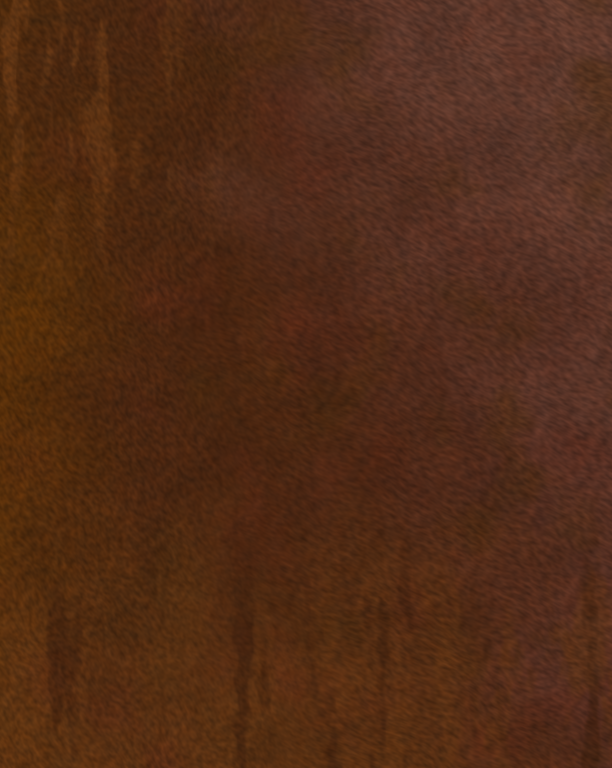
This texture is drawn by a Shadertoy shader. Its source:

```glsl
// Aged rust-brown surface: a warm-to-mauve colour wash with soft stains,
// ragged vertical drips near the upper left and the bottom, and a fine
// slanted fibre grain. All layers are built from gradient noise.

const vec3 AMBER   = vec3(0.345, 0.185, 0.030);
const vec3 UMBER   = vec3(0.285, 0.145, 0.062);
const vec3 MAUVE   = vec3(0.365, 0.220, 0.170);
const vec3 PLUM    = vec3(0.310, 0.155, 0.120);
const vec3 SIENNA  = vec3(0.365, 0.198, 0.072);
const vec3 RED     = vec3(0.365, 0.150, 0.090);
const vec3 OLIVE   = vec3(0.285, 0.165, 0.055);
const vec3 OCHRE   = vec3(0.410, 0.225, 0.085);
const vec3 SOOT    = vec3(0.235, 0.118, 0.050);

vec2 gradientAt(vec2 cell) {
    vec3 h = fract(cell.xyx * vec3(0.1031, 0.1030, 0.0973));
    h += dot(h, h.yzx + 33.33);
    float angle = 6.2832 * fract((h.x + h.y) * h.z);
    return vec2(cos(angle), sin(angle));
}

// Gradient noise, roughly -0.7 to 0.7
float noise(vec2 p) {
    vec2 i = floor(p), f = fract(p);
    vec2 u = f * f * f * (f * (f * 6.0 - 15.0) + 10.0);
    vec2 e = vec2(0.0, 1.0);
    float low = mix(dot(gradientAt(i), f), dot(gradientAt(i + e.yx), f - e.yx), u.x);
    float high = mix(dot(gradientAt(i + e), f - e), dot(gradientAt(i + 1.0), f - 1.0), u.x);
    return mix(low, high, u.y);
}

float fbm(vec2 p, int octaves) {
    float sum = 0.0, amplitude = 1.0;
    for (int i = 0; i < octaves; i++) {
        sum += amplitude * noise(p);
        p = mat2(1.6, 1.2, -1.2, 1.6) * p + 7.3;
        amplitude *= 0.5;
    }
    return sum;
}

// Short fibres lying along the given angle
float fibres(vec2 p, float angle, vec2 frequency) {
    float c = cos(angle), s = sin(angle);
    vec2 q = vec2(c * p.x + s * p.y, c * p.y - s * p.x);
    return noise(q * frequency) + 0.6 * noise(q * frequency * 1.7 + 19.0);
}

// Vertical runs with ragged edges, 0 to 1
float drips(vec2 p, vec2 frequency, float threshold, float softness) {
    float ragged = 0.28 * fbm(p * vec2(75.0, 32.0), 2);
    float run = noise(p * frequency) + 0.5 * noise(p * frequency * vec2(2.1, 1.7) + 5.0);
    return smoothstep(threshold - softness, threshold + softness, run + ragged);
}

// Soft round stain, broken up by noise
float stain(vec2 p, vec2 centre, vec2 radius) {
    vec2 d = (p - centre) / radius;
    return exp(-dot(d, d)) * clamp(0.8 + fbm(p * 18.0, 3), 0.0, 1.4);
}

vec3 wash(vec2 uv, vec2 p) {
    float wander = 0.13 * fbm(p * 4.0, 3);
    float x = uv.x + wander, y = uv.y + wander;
    vec3 color = mix(AMBER, UMBER, smoothstep(-0.06, 0.28, x));
    color = mix(color, PLUM, 0.85 * smoothstep(0.35, 1.0, x + 0.25 * (y - 0.5)));
    color = mix(color, MAUVE, smoothstep(0.85, 1.6, x + 0.75 * y));
    color = mix(color, SIENNA, 0.75 * smoothstep(0.42, 0.02, y) * smoothstep(1.1, 0.6, x));
    return color;
}

vec3 addStains(vec3 color, vec2 p) {
    float patches = fbm(p * 7.0 + 3.0, 4);
    color = mix(color, OLIVE, 0.45 * smoothstep(0.05, 0.6, patches));
    color = mix(color, RED, 0.30 * smoothstep(0.08, 0.7, -patches));
    color = mix(color, RED, 0.32 * stain(p, vec2(0.41, 0.56), vec2(0.08, 0.06)));
    color = mix(color, RED, 0.35 * stain(p, vec2(0.76, 0.41), vec2(0.05, 0.025)));
    color = mix(color, MAUVE, 0.40 * stain(p, vec2(0.28, 0.76), vec2(0.06, 0.05)));
    return color * (1.0 + 0.11 * fbm(p * 13.0 + 11.0, 3));
}

vec3 addDrips(vec3 color, vec2 uv, vec2 p) {
    float upperLeft = smoothstep(0.48, 0.10, uv.x) * smoothstep(0.50, 0.92, uv.y);
    float bottom = smoothstep(0.40, 0.14, uv.y);
    color = mix(color, UMBER * vec3(0.97, 1.03, 1.0), 0.45 * upperLeft);
    color = mix(color, OCHRE, 0.65 * upperLeft * drips(p, vec2(34.0, 5.5), 0.20, 0.16));
    color = mix(color, SIENNA, 0.55 * bottom * drips(p + 2.0, vec2(15.0, 5.0), 0.12, 0.25));
    color = mix(color, SOOT, 0.55 * bottom * drips(p + 4.0, vec2(24.0, 3.5), 0.30, 0.18));
    return color;
}

vec3 addGrain(vec3 color, vec2 uv, vec2 p) {
    vec2 bent = p + 0.008 * vec2(noise(p * 11.0), noise(p * 11.0 + 40.0));
    float slanted = fibres(bent, -0.48, vec2(75.0, 175.0));
    float upright = fibres(bent, -0.95, vec2(95.0, 155.0));
    float grain = mix(upright, slanted, smoothstep(0.2, 0.65, uv.x + 0.3 * noise(p * 5.0)));
    float tint = noise(p * 60.0 + 70.0);
    color *= 1.0 + 0.25 * grain + 0.06 * noise(p * 45.0);
    return color + 0.012 * tint * vec3(1.0, -0.3, -0.9);
}

void mainImage(out vec4 fragColor, in vec2 fragCoord) {
    vec2 uv = fragCoord / iResolution.xy;
    vec2 p = fragCoord / iResolution.y;
    vec3 color = addStains(wash(uv, p), p);
    color = addDrips(color, uv, p);
    color = addGrain(color, uv, p);
    fragColor = vec4(clamp(color, 0.0, 1.0), 1.0);
}
```
